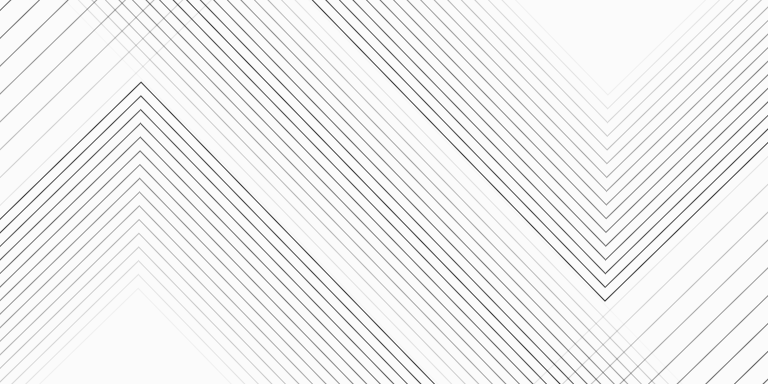
Give the GLSL for this background, as a WebGL 1 fragment shader.

```glsl
precision highp float;
uniform vec2 u_resolution;

const vec3 PAPER = vec3(0.985);
const vec2 CENTER = vec2(0.4857, 0.501);      // point of symmetry, as a share of the canvas
const vec2 ARM = vec2(0.697, -0.717);         // direction of the falling diagonals
const vec2 CORNER = vec2(0.6253, 0.2345);     // chevron tip in diagonal axes
const float SPACING = 0.0253;
const float WIDE_SPACING = 0.052;
const float LINE_WIDTH = 0.0027;
const float DARKEST = 0.76;

// Share of one pixel covered by a line at the given distance
float coverage(float dist, float width, float pixel) {
  float overlap = min(dist + 0.5 * width, 0.5 * pixel) - max(dist - 0.5 * width, -0.5 * pixel);
  return clamp(overlap / pixel, 0.0, 1.0);
}

// Index of the nearest line in an evenly spaced set
float lineIndex(float depth, float spacing) {
  return floor(depth / spacing + 0.5);
}

// Evenly spaced lines
float stripes(float depth, float spacing, float width, float pixel) {
  float dist = depth - spacing * lineIndex(depth, spacing);
  return coverage(dist, width, pixel);
}

// Strength falls from one at the first line to zero at the last
float fade(float index, float count) {
  return step(0.0, index) * clamp(1.0 - index / count, 0.0, 1.0);
}

// Lines that grow fainter with depth
float fadingStripes(float depth, float count, float pixel) {
  float index = lineIndex(depth, SPACING);
  return stripes(depth, SPACING, LINE_WIDTH, pixel) * fade(index, count);
}

// Sparse lines that grow darker toward the canvas corners
float cornerStripes(float depth, float pixel) {
  float shifted = depth - 0.5 * WIDE_SPACING;
  float index = lineIndex(shifted, WIDE_SPACING);
  float strength = step(0.0, index) * min(0.12 + 0.1 * index, 0.8);
  return stripes(shifted, WIDE_SPACING, LINE_WIDTH, pixel) * strength;
}

// Depth inside a nested right-angled chevron
float chevronDepth(vec2 q, vec2 corner) {
  return min(q.x + corner.x, q.y - corner.y);
}

void main() {
  float pixel = 1.0 / u_resolution.y;
  vec2 p = (gl_FragCoord.xy - CENTER * u_resolution) * pixel;

  // Diagonal axes: along and across the falling lines
  vec2 q = vec2(dot(p, ARM), dot(p, vec2(ARM.y, -ARM.x)));

  // Two opposed chevrons, dark at the outer edge
  float ink = fadingStripes(chevronDepth(q, CORNER), 16.0, pixel);
  ink = max(ink, fadingStripes(chevronDepth(-q, CORNER), 16.0, pixel));

  // Central band, dark along its middle
  float band = fadingStripes(abs(q.y), 9.3, pixel);

  // Sparse crossing lines in the outer corners
  float corners = cornerStripes(abs(q.x) - CORNER.x, pixel);

  float light = (1.0 - DARKEST * ink) * (1.0 - DARKEST * band) * (1.0 - DARKEST * corners);
  gl_FragColor = vec4(PAPER * light, 1.0);
}
```
